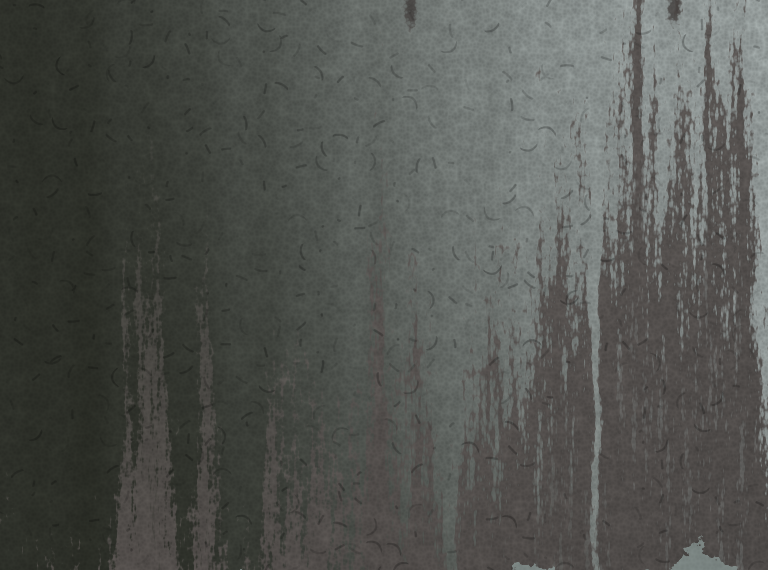
This texture is drawn by a Shadertoy shader. Its source:

```glsl
#define SHADE vec3(0.175, 0.185, 0.158)
#define PAINT vec3(0.575, 0.605, 0.60)
#define STAIN vec3(0.315, 0.296, 0.287)
#define CHIP vec3(0.48, 0.52, 0.51)
#define RAGGED 1.15
#define GRAIN 0.34
#define FIBRE_DENSITY 30.0
#define FIBRE_DEPTH 0.24

vec2 hash2(vec2 p) {
    vec2 q = vec2(dot(p, vec2(127.1, 311.7)), dot(p, vec2(269.5, 183.3)));
    return fract(sin(q) * 43758.55);
}

// Distance to the nearest scattered point
float cellular(vec2 p) {
    vec2 cell = floor(p), f = fract(p);
    float nearest = 2.0;
    for (int j = -1; j <= 1; j++)
    for (int i = -1; i <= 1; i++) {
        vec2 o = vec2(i, j);
        nearest = min(nearest, length(o + hash2(cell + o) - f));
    }
    return nearest;
}

float mottle(vec2 p) {
    return 0.3 * cellular(p * 24.0) + 0.3 * cellular(p * 65.0 + 7.0)
         + 0.4 * cellular(p * 150.0 + 19.0) - 0.47;
}

// Vertical strands, broken up by finer flecks
float strands(vec2 p) {
    return 0.38 * cellular(p * vec2(42.0, 2.5)) + 0.32 * cellular(p * vec2(115.0, 9.0) + 5.0)
         + 0.30 * cellular(p * vec2(170.0, 55.0) + 11.0) - 0.47;
}

// Short curved hairs at random angles
float fibres(vec2 p) {
    vec2 cell = floor(p), f = fract(p);
    float ink = 0.0;
    for (int j = -1; j <= 1; j++)
    for (int i = -1; i <= 1; i++) {
        vec2 o = vec2(i, j), r = hash2(cell + o), s = hash2(cell + o + 53.0);
        float a = 6.283 * s.x;
        vec2 q = mat2(cos(a), sin(a), -sin(a), cos(a)) * (f - o - r);
        q.y += (s.y - 0.5) * 2.5 * q.x * q.x;
        float d = length(vec2(max(abs(q.x) - 0.45 * s.y, 0.0), q.y));
        ink = max(ink, (1.0 - smoothstep(0.02, 0.10, d)) * smoothstep(0.3, 1.0, r.x));
    }
    return ink;
}

float bump(float x, float centre, float width) {
    float t = (x - centre) / width;
    return exp(-t * t);
}

// Height reached by the stain: broad steps plus narrow runs
float stainHeight(float x) {
    // Each run: centre, width, rise
    const vec3 runs[12] = vec3[12](
        vec3(0.195, 0.032, 0.75), vec3(0.268, 0.018, 0.60), vec3(0.162, 0.005, 0.45),
        vec3(0.493, 0.012, 0.42), vec3(0.545, 0.008, 0.15), vec3(0.585, 0.016, -0.38),
        vec3(0.727, 0.010, 0.18), vec3(0.776, 0.006, -0.75), vec3(0.830, 0.007, 0.50),
        vec3(0.922, 0.004, 0.30), vec3(0.966, 0.004, 0.30), vec3(0.998, 0.012, -0.45));
    float h = -0.17 + 0.40 * smoothstep(0.335, 0.348, x)
            + 0.15 * smoothstep(0.45, 0.64, x) + 0.37 * smoothstep(0.64, 0.84, x);
    for (int i = 0; i < 12; i++) h += runs[i].z * bump(x, runs[i].x, runs[i].y);
    return h;
}

void mainImage(out vec4 fragColor, in vec2 fragCoord) {
    vec2 uv = fragCoord / iResolution.xy;
    vec2 p = fragCoord / iResolution.y;
    float aspect = iResolution.x / iResolution.y;
    float soft = 1.5 / iResolution.y;
    float grain = mottle(p), strand = strands(p);

    // Painted wall, lit from the upper right
    float light = smoothstep(0.05, 1.0, uv.x + 0.2 * (uv.y - 0.5));
    light += 0.012 * (sin(uv.x * 47.0) + sin(uv.x * 83.0 + 1.3));
    vec3 col = mix(SHADE, PAINT, light);

    // Ragged stain with surviving flecks of paint
    float x = uv.x + 0.002 * sin(uv.y * 17.0) + 0.001 * sin(uv.y * 43.0);
    float depth = stainHeight(x) - uv.y;
    float mask = smoothstep(-0.11, 0.15, depth + strand * RAGGED + grain * 0.4);
    mask *= mix(1.0 - uv.y, 1.0, smoothstep(0.30, 0.50, uv.x));
    mask *= 1.0 - 0.3 * smoothstep(0.10, 0.24, -strand);
    vec3 stain = STAIN * (1.12 - 0.22 * uv.x + 0.12 * uv.y);
    col = mix(col, stain, 0.94 * mask);

    // Dark drips along the top edge
    for (int i = 0; i < 3; i++) {
        float centre = 0.535 + 0.343 * float(i) - 0.11 * float(i / 2);
        vec2 q = vec2((uv.x - centre) * aspect, 0.4 * (uv.y - 0.985));
        float drip = length(q) - 0.010 - 0.02 * grain;
        col = mix(col, STAIN * 0.8, 0.8 * (1.0 - smoothstep(-0.003, 0.003 + soft, drip)));
    }

    // Surface grain and embedded hairs
    col *= 1.0 + GRAIN * grain + 0.12 * strand * smoothstep(0.3, 0.7, uv.x);
    col *= 1.0 - FIBRE_DEPTH * fibres(p * FIBRE_DENSITY);

    // Flaked patches along the bottom edge
    float flake = 0.075 * bump(uv.x, 0.91, 0.032) + 0.035 * bump(uv.x, 0.68, 0.04) - 0.025;
    flake += 0.05 * (cellular(p * 30.0) - 0.5) + 0.04 * grain - uv.y;
    col = mix(col, CHIP * (1.0 + 0.15 * grain), smoothstep(-soft, soft, flake));

    fragColor = vec4(clamp(col, 0.0, 1.0), 1.0);
}
```
